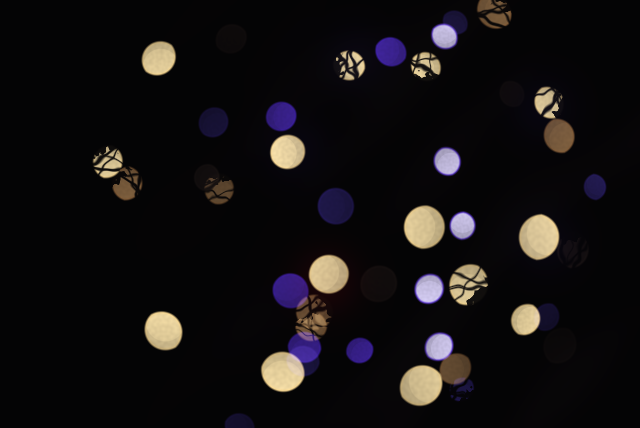
This background is drawn by a Shadertoy shader. Its source:

```glsl
// Lengths are in canvas heights.
const vec3  NIGHT        = vec3(0.017, 0.014, 0.019);
const vec3  HAZE         = vec3(0.026, 0.020, 0.022);
const vec3  RED_GLOW     = vec3(0.085, 0.004, 0.008);
const vec3  BLUE_GLOW    = vec3(0.014, 0.008, 0.040);
const float EDGE_BLUR    = 0.0032;
const float CATS_EYE     = 0.26;   // lens squeeze per distance from the centre
const float SITE_JITTER  = 0.13;
const float TWIG_BLUR    = 0.07;   // relative to the disc radius
const int   TWIG_COUNT   = 4;
const float TAU          = 6.2831853;

struct Light {
    vec3 body, rim;
    int count, firstSite, siteStep;
    vec2 radius;      // smallest, largest
    float spread;     // distance from the shared site
    float dimming;    // random loss of brightness
    float covered;    // share of discs behind twigs
};

const Light GHOST = Light(vec3(0.055, 0.040, 0.036), vec3(0.075, 0.055, 0.045),
                          6, 30, 1, vec2(0.030, 0.045), 0.04, 0.6, 0.3);
const Light BLUE = Light(vec3(0.110, 0.085, 0.290), vec3(0.130, 0.090, 0.370),
                         8, 17, 1, vec2(0.030, 0.043), 0.05, 0.5, 0.2);
const Light VIOLET = Light(vec3(0.220, 0.120, 0.580), vec3(0.230, 0.110, 0.680),
                           5, 1, 4, vec2(0.030, 0.050), 0.085, 0.15, 0.4);
const Light LAVENDER = Light(vec3(0.810, 0.780, 0.930), vec3(0.370, 0.220, 0.860),
                             5, 0, 4, vec2(0.029, 0.037), 0.080, 0.1, 0.0);
const Light AMBER = Light(vec3(0.500, 0.375, 0.235), vec3(0.520, 0.360, 0.200),
                          7, 2, 3, vec2(0.032, 0.045), 0.075, 0.3, 0.75);
const Light CREAM = Light(vec3(0.930, 0.840, 0.625), vec3(0.960, 0.830, 0.550),
                          14, 0, 1, vec2(0.036, 0.054), 0.02, 0.1, 0.4);

float hash(vec2 p) {
    vec3 q = fract(p.xyx * 0.1031);
    q += dot(q, q.yzx + 33.33);
    return fract((q.x + q.y) * q.z);
}

vec2 direction(float turn) { return vec2(cos(turn * TAU), sin(turn * TAU)); }

float gradientNoise(vec2 p) {
    vec2 i = floor(p), f = p - i;
    vec2 u = f * f * f * (f * (f * 6.0 - 15.0) + 10.0);
    vec2 e = vec2(1.0, 0.0);
    float a = dot(direction(hash(i)), f);
    float b = dot(direction(hash(i + e)), f - e);
    float c = dot(direction(hash(i + e.yx)), f - e.yx);
    float d = dot(direction(hash(i + 1.0)), f - 1.0);
    return mix(mix(a, b, u.x), mix(c, d, u.x), u.y);
}

// Evenly spread sites, sparser towards the left.
vec2 lightSite(int index, float aspect) {
    float i = float(index);
    vec2 u = fract(0.5 + i * vec2(0.7549, 0.5698));
    u.x = mix(0.17, 0.95, pow(u.x, 0.7));
    vec2 jitter = vec2(hash(vec2(i, 3.0)), hash(vec2(i, 8.0))) - 0.5;
    return u * vec2(aspect, 1.0) + SITE_JITTER * jitter;
}

// Light left over behind crossing twigs and a ragged leaf mass.
float twigGaps(vec2 q, float seed) {
    float bend = 0.3 * gradientNoise(q * 1.4 + seed);
    float gaps = 1.0;
    for (int k = 0; k < TWIG_COUNT; k++) {
        vec2 key = vec2(seed, float(k) + 20.0);
        float offset = 1.5 * (hash(key) - 0.5);
        float width = mix(0.02, 0.11, hash(key + 5.0));
        float d = abs(dot(q, direction(hash(key + 9.0))) - offset + bend) - width;
        gaps *= smoothstep(-TWIG_BLUR, TWIG_BLUR, d);
    }
    float leaf = dot(q, direction(hash(vec2(seed, 41.0)))) + 0.55
               + 0.7 * gradientNoise(q * 3.0 + seed * 1.7);
    return mix(0.05, 1.0, gaps * smoothstep(-TWIG_BLUR, TWIG_BLUR, leaf));
}

void addLights(inout vec3 color, vec2 p, float aspect, Light kind) {
    for (int i = 0; i < kind.count; i++) {
        int site = kind.firstSite + i * kind.siteStep;
        float seed = float(site) * 3.7 + kind.body.r * 50.0;
        vec2 center = lightSite(site, aspect)
                    + kind.spread * direction(hash(vec2(seed, 1.0)));
        float radius = mix(kind.radius.x, kind.radius.y, hash(vec2(seed, 2.0)));
        vec2 q = (p - center) / radius;
        if (dot(q, q) > 1.5) continue;

        // Lens outline, narrow along the line to the canvas centre.
        vec2 radial = center - vec2(0.5 * aspect, 0.5);
        float reach = length(radial);
        vec2 axis = radial / max(reach, 0.001);
        vec2 local = vec2(dot(q, axis), dot(q, vec2(-axis.y, axis.x)));
        float d = length(vec2(abs(local.x) + CATS_EYE * reach, local.y)) - 1.0;
        float blur = EDGE_BLUR / radius;
        float cover = 1.0 - smoothstep(-blur, blur, d);

        // Surface: slanted shade, faint inner arc, mottling and coloured rim.
        vec2 slant = direction(hash(vec2(seed, 4.0)));
        float shade = 0.97 + 0.07 * dot(q, slant) + 0.06 * gradientNoise(q * 5.0 + seed);
        shade *= mix(1.0, 0.92, smoothstep(-0.04, 0.04, length(q - 0.45 * slant) - 0.95));
        shade *= 1.0 - kind.dimming * hash(vec2(seed, 5.0));
        if (hash(vec2(seed, 6.0)) < kind.covered) shade *= twigGaps(q, seed);
        vec3 glow = mix(kind.body, kind.rim, smoothstep(-0.17, 0.0, d)) * shade * cover;
        color = 1.0 - (1.0 - color) * (1.0 - clamp(glow, 0.0, 1.0));
    }
}

void mainImage(out vec4 fragColor, in vec2 fragCoord) {
    vec2 p = fragCoord / iResolution.y;
    float aspect = iResolution.x / iResolution.y;

    // Dark ground with slanted haze and wide soft glows.
    float haze = gradientNoise(vec2(p.x + p.y, 3.0 * (p.x - p.y)) * 1.5);
    vec3 color = NIGHT + HAZE * max(haze, 0.0) * smoothstep(0.2, 0.9, p.x);
    for (int i = 0; i < 5; i++) {
        vec2 q = (p - lightSite(i * 2 + 5, aspect)) / 0.075;
        color += (i == 0 ? RED_GLOW : BLUE_GLOW) * exp(-dot(q, q));
    }

    addLights(color, p, aspect, GHOST);
    addLights(color, p, aspect, BLUE);
    addLights(color, p, aspect, VIOLET);
    addLights(color, p, aspect, AMBER);
    addLights(color, p, aspect, LAVENDER);
    addLights(color, p, aspect, CREAM);
    fragColor = vec4(color, 1.0);
}
```
